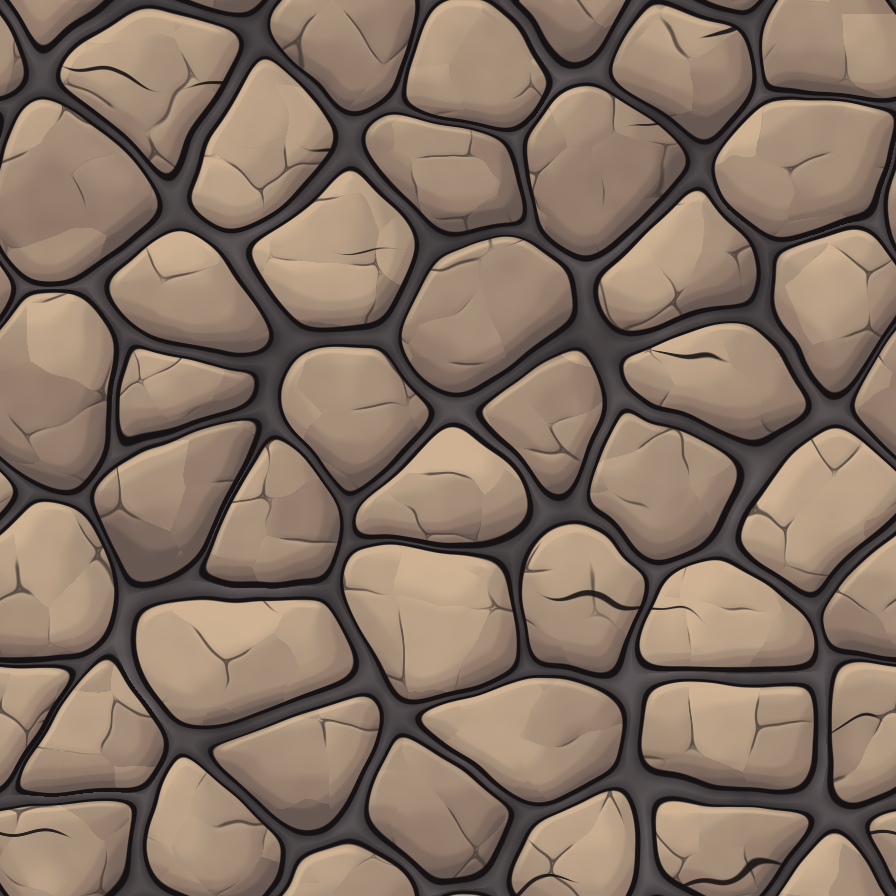
Give the GLSL for this texture, as a WebGL 2 fragment shader.

```glsl
#version 300 es
precision highp float;
// Seamless wall of rounded, inked tan stones with cracks, set in grey mortar.

uniform vec2 u_resolution;
out vec4 fragColor;

const vec2 STONE_GRID = vec2(5.0, 8.0);
const vec2 FACET_GRID = vec2(11.0, 14.0);
const vec2 LIGHT_DIR = vec2(-0.36, 0.93);

const vec3 INK = vec3(0.085, 0.07, 0.075);
const vec3 MORTAR = vec3(0.30, 0.275, 0.28);
const vec3 SHADE = vec3(0.40, 0.34, 0.315);
const vec3 MIDTONE = vec3(0.55, 0.46, 0.40);
const vec3 LIT = vec3(0.67, 0.58, 0.49);
const vec3 GLOW = vec3(0.80, 0.69, 0.57);

struct Cell {
    vec2 id;       // wrapped grid index
    vec2 local;    // offset from the cell site
    vec2 outward;  // direction to the nearest border
    float edge;    // rounded distance to the border
};

vec2 wrapCell(vec2 cell, vec2 period) {
    return floor(mod(cell + 0.5, period));
}

vec3 hash3(vec2 cell, float seed) {
    uvec3 v = uvec3(vec3(cell, seed)) * 1664525u + 1013904223u;
    v.x += v.y * v.z; v.y += v.z * v.x; v.z += v.x * v.y;
    v ^= v >> 16u;
    v.x += v.y * v.z; v.y += v.z * v.x; v.z += v.x * v.y;
    return vec3(v >> 8u) / 16777216.0;
}

// Gradient noise that wraps after `period` cells across the canvas.
float gradientNoise(vec2 pos, float period, float seed) {
    vec2 p = pos * period, base = floor(p), f = p - base;
    vec2 u = f * f * f * (f * (f * 6.0 - 15.0) + 10.0);
    vec4 dots;
    for (int i = 0; i < 4; i++) {
        vec2 corner = vec2(i & 1, i >> 1);
        float angle = 6.2832 * hash3(wrapCell(base + corner, vec2(period)), seed).x;
        dots[i] = dot(vec2(cos(angle), sin(angle)), f - corner);
    }
    return mix(mix(dots.x, dots.y, u.x), mix(dots.z, dots.w, u.x), u.y);
}

vec2 warp(vec2 pos, float period, float amount, float seed) {
    return pos + amount * vec2(gradientNoise(pos, period, seed),
                               gradientNoise(pos, period, seed + 1.0));
}

vec2 site(vec2 cell, vec2 grid, float seed) {
    vec2 id = wrapCell(cell, grid);
    vec2 jitter = 0.75 * (hash3(id, seed).xy - 0.5);
    float stagger = 0.5 * mod(id.y, 2.0) - 0.25;
    return (cell + 0.5 + jitter + vec2(stagger, 0.0)) / grid;
}

// Wrapping Voronoi cell; `rounding` softens the corners of its border.
Cell voronoi(vec2 pos, vec2 grid, float rounding, float seed) {
    vec2 home = floor(pos * grid), nearest = home, toSite = vec2(9.0);
    for (int i = 0; i < 25; i++) {
        vec2 cell = home + vec2(i % 5 - 2, i / 5 - 2);
        vec2 delta = site(cell, grid, seed) - pos;
        if (dot(delta, delta) < dot(toSite, toSite)) {
            toSite = delta;
            nearest = cell;
        }
    }
    float total = 0.0;
    vec2 outward = vec2(0.0);
    for (int i = 0; i < 25; i++) {
        if (i == 12) continue;
        vec2 cell = nearest + vec2(i % 5 - 2, i / 5 - 2);
        vec2 delta = site(cell, grid, seed) - pos;
        vec2 dir = normalize(delta - toSite);
        float weight = exp(-dot(0.5 * (delta + toSite), dir) / rounding);
        total += weight;
        outward += weight * dir;
    }
    return Cell(wrapCell(nearest, grid), -toSite, outward / total, -rounding * log(total));
}

float stroke(float dist, float halfWidth, float aa) {
    return 1.0 - smoothstep(halfWidth - aa, halfWidth + aa, abs(dist));
}

// Flattens a smooth tone into soft-edged painted steps.
float posterize(float tone, float steps) {
    float s = tone * steps;
    return (floor(s) + smoothstep(0.3, 0.7, fract(s))) / steps;
}

vec3 stoneRamp(float tone) {
    float t = clamp(tone, 0.0, 1.0) * 3.0;
    vec3 low = mix(SHADE, MIDTONE, min(t, 1.0));
    vec3 high = mix(LIT, GLOW, clamp(t - 2.0, 0.0, 1.0));
    return mix(low, high, clamp(t - 1.0, 0.0, 1.0));
}

void main() {
    vec2 pos = gl_FragCoord.xy / u_resolution;
    float aa = 0.8 / min(u_resolution.x, u_resolution.y);
    float blotch = gradientNoise(pos, 9.0, 3.0);
    float grain = gradientNoise(pos, 34.0, 4.0);

    // Stone outline
    vec2 bent = warp(warp(pos, 6.0, 0.03, 11.0), 17.0, 0.006, 13.0);
    Cell stone = voronoi(bent, STONE_GRID, 0.009, 21.0);
    vec3 trait = hash3(stone.id, 31.0);
    float depth = stone.edge - mix(0.002, 0.011, trait.x);
    float facing = dot(stone.outward, LIGHT_DIR);

    // Chipped facets and fine cracks
    vec2 facetPos = warp(warp(pos + trait.yz, 8.0, 0.04, 41.0), 28.0, 0.008, 43.0);
    Cell facet = voronoi(facetPos, FACET_GRID, 0.002, 51.0);
    float facetTone = hash3(facet.id, 53.0).x - 0.5;
    float crackMask = smoothstep(0.0, 0.25, gradientNoise(pos, 13.0, 61.0));
    float crack = stroke(facet.edge, 0.0013 * crackMask, aa) * crackMask;
    float chip = smoothstep(0.008, 0.001, facet.edge) * dot(facet.outward, LIGHT_DIR);

    // One long split across some of the stones
    vec2 splitNormal = normalize(vec2(trait.z - 0.6, 1.0));
    float splitDist = dot(stone.local, splitNormal) + 0.03 * gradientNoise(pos, 15.0, 71.0);
    float splitWidth = 0.0024 * smoothstep(-0.15, 0.3, gradientNoise(pos, 8.0, 73.0));
    float split = step(0.55, trait.y) * stroke(splitDist, splitWidth, aa)
                * smoothstep(0.0, 0.0012, splitWidth);

    // Painted light: body gradient, dark underside, bright upper rim
    float rim = smoothstep(0.034, 0.0, depth);
    float tone = 0.61 + 2.4 * dot(stone.local, LIGHT_DIR) + 0.3 * (trait.z - 0.5);
    tone += rim * (0.30 * facing - 0.20) + 0.26 * facetTone + 0.25 * blotch;
    tone += 0.2 * step(0.88, trait.x);
    tone = mix(tone, posterize(tone, 5.0), 0.65);
    tone += 0.14 * chip * crackMask + 0.05 * grain;
    tone += 0.28 * smoothstep(0.3, 0.9, facing) * stroke(depth - 0.006, 0.002, 0.002);
    vec3 stoneColor = stoneRamp(tone);
    stoneColor = mix(stoneColor, SHADE * 0.62, 0.75 * crack);
    stoneColor = mix(stoneColor, INK, 0.9 * split);

    // Mortar with contact shadow, then the ink line on top
    vec3 mortarColor = MORTAR * (1.08 + 0.35 * blotch + 0.15 * grain);
    mortarColor *= mix(0.72, 1.0, smoothstep(0.0, 0.012, -depth));
    vec3 color = mix(mortarColor, stoneColor, smoothstep(-aa, aa, depth));
    float inkWidth = 0.0022 - 0.0006 * facing + 0.0012 * blotch;
    color = mix(color, INK, stroke(depth, inkWidth, aa));
    fragColor = vec4(color, 1.0);
}
```
